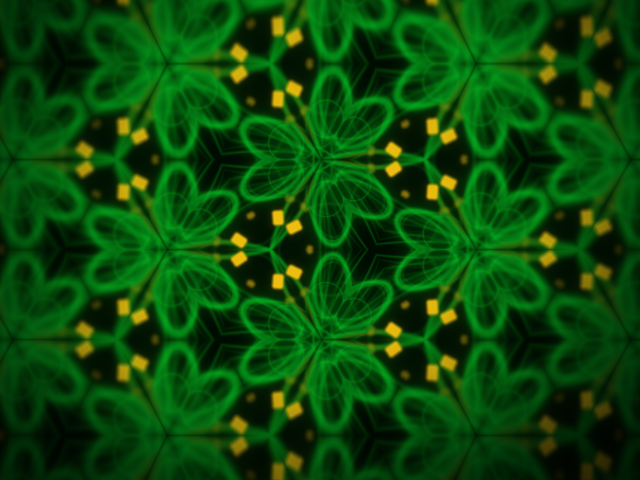
Write a Shadertoy shader that draws this pattern.

```glsl
// Kaleidoscope of green light trails and amber sparks.
// The plane is folded by mirrors into one equilateral triangle, in which
// petal loops, fanned filaments and glowing chips are drawn as soft strokes.

const vec2  CENTER = vec2(0.004, -0.02);  // middle of the lower mirror
const float SIDE = 0.2145;                // triangle side, in canvas heights
const float STRETCH = 0.27;               // vertical lens distortion
const float INRADIUS = 0.288675;
const vec2  HUB = vec2(0.0, 0.57735);     // top corner: petals meet here
const vec2  CAVE = vec2(0.5, -0.288675);  // right corner: dark hollow
const vec2  STEM_DIR = vec2(-0.5, -0.866025);
const vec2  STEM_IN = vec2(0.866025, -0.5);
const float SHARP = 0.0135;               // stroke width at the centre
const float BLUR = 0.025;                 // extra width towards the rim
const int   LOOPS = 5;
const int   FILAMENTS = 10;
const int   ARCS = 5;
const vec3  GREEN = vec3(0.018, 0.69, 0.06);
const vec3  AMBER = vec3(0.93, 0.74, 0.06);
const vec3  OLIVE = vec3(0.34, 0.38, 0.02);

float hash(float n) { return fract(sin(n * 12.9898) * 43758.5453); }

mat2 turn(float a) { float c = cos(a), s = sin(a); return mat2(c, s, -s, c); }

float stroke(float d, float w) { return exp(-d * d / (w * w)); }

vec2 reflectInside(vec2 q, vec2 n) {
    return q - 2.0 * max(dot(q, n) - INRADIUS, 0.0) * n;
}

vec2 foldTriangle(vec2 q) {
    for (int i = 0; i < 10; i++) {
        q = reflectInside(q, vec2(0.0, -1.0));
        q = reflectInside(q, vec2(0.866025, 0.5));
        q = reflectInside(q, vec2(-0.866025, 0.5));
    }
    return q;
}

float ellipseDist(vec2 p, vec2 r) {
    float f = length(p / r);
    return f * (f - 1.0) / max(length(p / (r * r)), 0.001);
}

// Rounded chip with a soft edge and a small halo
float chip(vec2 p, vec2 halfSize, float angle, float soft) {
    vec2 b = abs(turn(angle) * p) - halfSize;
    float d = length(max(b, 0.0)) + min(max(b.x, b.y), 0.0) - 0.026;
    return smoothstep(soft, -soft, d) + 0.15 * exp(-max(d, 0.0) / 0.03);
}

// Petal outlines, the first broad and the rest fine, each unevenly lit
float petals(vec2 q, float w) {
    float sum = 0.0;
    for (int i = 0; i < LOOPS; i++) {
        float k = float(i);
        vec2 jitter = vec2(hash(k + 1.3), hash(k + 7.1)) - 0.5;
        float loose = i == 0 ? 0.0 : 1.0;
        vec2 c = vec2(0.09, 0.065) + loose * jitter * vec2(0.18, 0.2);
        vec2 r = vec2(0.165, 0.31) * mix(1.0, 0.75 + 0.45 * hash(k + 3.7), loose);
        vec2 p = turn(-0.07 + 0.9 * jitter.x * loose) * (q - c);
        float lit = 0.75 + 0.25 * sin(atan(p.y, p.x) + 3.9 + 6.3 * loose * hash(k));
        float d = ellipseDist(p, r);
        sum += lit * mix(0.8, 0.25, loose) * stroke(d, w * mix(1.7, 0.9, loose));
        sum += 0.13 * (1.0 - loose) * stroke(d, 0.08);
    }
    // Thin ring near the hub
    return sum + 0.22 * stroke(length(q - vec2(0.04, 0.2)) - 0.17, w * 0.6);
}

// Trails fanning downwards from the hub
float filaments(vec2 q, float w) {
    float t = max(HUB.y - q.y, 0.0);
    float sum = 0.0;
    for (int i = 0; i < FILAMENTS; i++) {
        float k = float(i);
        float end = mix(-0.08, 0.46, (k + hash(k + 2.9)) / float(FILAMENTS));
        float x = end * pow(t / 0.866, 1.0 + 1.6 * hash(k + 5.3));
        float reach = smoothstep(1.0, 0.5, t - 0.25 * hash(k + 9.7));
        sum += (0.06 + 0.26 * hash(k + 4.4)) * reach * stroke(q.x - x, w);
    }
    return sum * smoothstep(0.0, 0.45, t);
}

// Wide faint sweeps that cross the whole triangle
float arcs(vec2 q, float w) {
    float sum = 0.0;
    for (int i = 0; i < ARCS; i++) {
        float k = float(i) + 20.0;
        float a = 6.2832 * hash(k);
        float r = 0.45 + 0.5 * hash(k + 0.7);
        vec2 c = vec2(0.1, 0.12) + r * vec2(cos(a), sin(a));
        float d = length(q - c) - r - 0.25 * (hash(k + 3.1) - 0.5);
        sum += (0.04 + 0.09 * hash(k + 6.2)) * stroke(d, w * 1.3);
    }
    return sum;
}

void mainImage(out vec4 fragColor, in vec2 fragCoord) {
    vec2 uv = (fragCoord - 0.5 * iResolution.xy) / iResolution.y;
    vec2 p = uv - CENTER;
    p.y *= 1.0 - STRETCH * p.y * p.y;
    vec2 q = foldTriangle(p / SIDE - vec2(0.0, INRADIUS));

    float rim = length(uv - vec2(0.02, 0.02));
    float w = SHARP + BLUR * smoothstep(0.12, 0.65, rim);
    float focus = mix(1.0, 0.56, smoothstep(0.15, 0.6, rim));

    // Coordinates along and away from the left mirror
    float along = dot(q - HUB, STEM_DIR);
    float away = dot(q - HUB, STEM_IN);

    // Haze around the hub, hollow in the right corner
    float hubDist = length(q - HUB);
    float haze = 0.07 + 0.18 * exp(-hubDist * hubDist * 3.5);
    haze += 0.09 * smoothstep(0.2, 0.6, rim) * exp(-hubDist * hubDist * 4.0);
    haze *= 0.65 + 0.35 * smoothstep(0.05, 0.45, length(q - CAVE));

    // Green trails and the three-armed junction line
    float bow = 0.075 * sin(3.14159 * clamp(along, 0.0, 1.0));
    float trails = petals(q, w) + filaments(q, w) + arcs(q, w);
    trails += 0.6 * stroke(away - bow, w * 1.5);
    trails += 0.6 * stroke(away, w * 1.1) * smoothstep(0.5, 0.95, along);
    float light = haze + focus * trails;
    light *= 1.0 - 0.6 * exp(-hubDist / 0.03);
    light *= 1.0 - 0.3 * stroke(away, 0.012) * smoothstep(0.6, 0.2, along);
    light = 1.0 - exp(-1.25 * light);
    vec3 col = GREEN * light + vec3(0.0, 0.1, 0.12) * light * light * light;

    // Olive stem, large amber chip and small sparks
    float stem = stroke(away - 0.13 * along, w * 1.1);
    stem *= smoothstep(0.1, 0.3, along) * smoothstep(0.72, 0.5, along);
    col = mix(col, OLIVE, 0.55 * stem * focus);
    float soft = 0.012 + w * 0.9;
    float amber = chip(q - vec2(-0.27, -0.07), vec2(0.042, 0.024), -0.45, soft);
    amber += 0.5 * chip(q - vec2(-0.12, -0.285), vec2(0.002, 0.008), 0.3, soft) * focus;
    amber += 0.3 * chip(q - vec2(-0.17, 0.12), vec2(0.02, 0.0), 0.8, soft) * focus;
    col = mix(col, AMBER, clamp(amber, 0.0, 1.0) * mix(0.55, 1.0, focus));

    // Fade to the rim, strongest at the bottom and the right
    float fade = 1.0 - 0.6 * smoothstep(0.42, 0.85, rim);
    fade *= 1.0 - 0.3 * smoothstep(0.3, 0.9, uv.x - uv.y);
    fade *= 1.0 - 0.3 * smoothstep(-0.25, -0.5, uv.y);
    fragColor = vec4(clamp(col * fade, 0.0, 1.0), 1.0);
}
```
